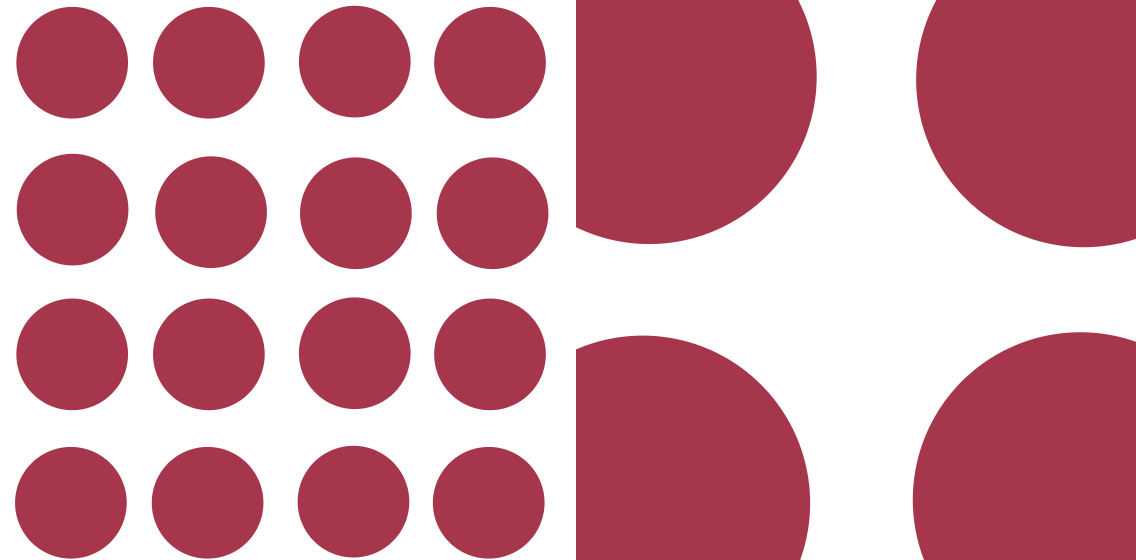
Left, the full canvas; right, a detail of the centre.
Reproduce this pattern procedurally as a WebGL 1 fragment shader.

```glsl
precision highp float;
// Four by four crimson discs on white, set slightly unevenly by hand.

uniform vec2 u_resolution;

// Signed distance to the nearest disc of the grid.
float discGrid(vec2 p) {
  vec4 columnX = vec4(0.1289, 0.3730, 0.6335, 0.8750);
  vec4 rowY = vec4(0.1022, 0.3672, 0.6257, 0.8880);
  vec4 rowShift = vec4(-0.0023, 0.0, 0.0, 0.0);
  vec4 columnLift = vec4(0.0, 0.0, 0.0020, 0.0);

  // The third row from the bottom drifts right and sags.
  vec4 driftX = vec4(0.0007, 0.0039, 0.0020, 0.0046);
  vec4 driftY = vec4(0.0, -0.0046, -0.0085, -0.0065);

  float nearest = 1.0;
  for (int row = 0; row < 4; row++) {
    float loose = row == 2 ? 1.0 : 0.0;
    for (int col = 0; col < 4; col++) {
      vec2 center = vec2(columnX[col] + rowShift[row], rowY[row] + columnLift[col]);
      center += loose * vec2(driftX[col], driftY[col]);
      nearest = min(nearest, length(p - center) - 0.0997);
    }
  }
  return nearest;
}

void main() {
  float side = min(u_resolution.x, u_resolution.y);
  vec2 p = (gl_FragCoord.xy - 0.5 * u_resolution) / side + 0.5;

  // One-pixel edge smoothing.
  float coverage = clamp(0.5 - discGrid(p) * side, 0.0, 1.0);

  vec3 crimson = vec3(0.648, 0.212, 0.296);
  gl_FragColor = vec4(mix(vec3(1.0), crimson, coverage), 1.0);
}
```
